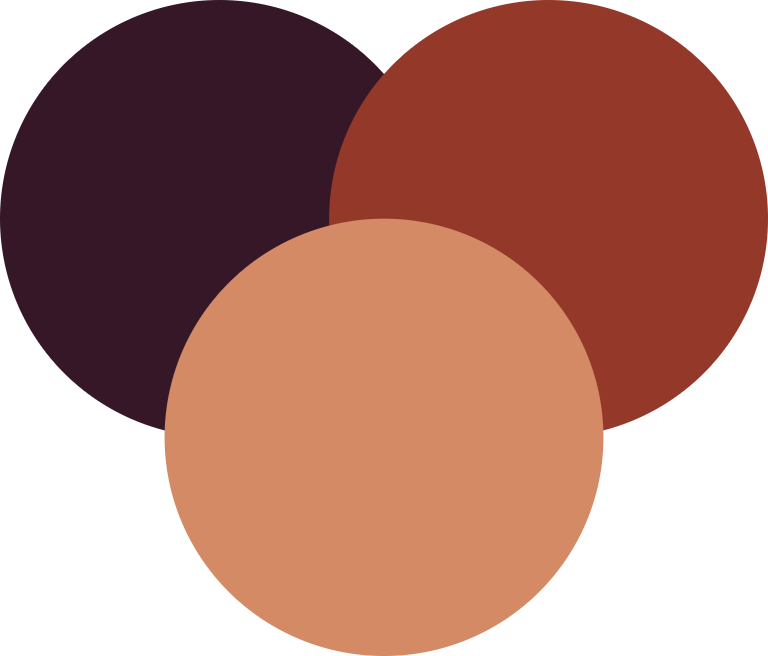
Give the GLSL for this background, as a Shadertoy shader.

```glsl
const vec2 CANVAS_SIZE = vec2(3.5, 3.0);   // canvas extent in disc radii
const float DISC_RADIUS = 1.0;
const vec2 LEFT_CENTER = vec2(1.0, 2.0);
const vec2 RIGHT_CENTER = vec2(2.5, 2.0);
const vec2 FRONT_CENTER = vec2(1.75, 1.0);

const vec3 PAPER = vec3(1.0);
const vec3 PLUM = vec3(0.21, 0.09, 0.155);
const vec3 RUST = vec3(0.58, 0.22, 0.165);
const vec3 CLAY = vec3(0.83, 0.54, 0.395);

// Antialiased coverage of a disc
float discMask(vec2 p, vec2 center, float pixel) {
    float dist = length(p - center) - DISC_RADIUS;
    return clamp(0.5 - dist / pixel, 0.0, 1.0);
}

void mainImage(out vec4 fragColor, in vec2 fragCoord) {
    vec2 p = fragCoord / iResolution.xy * CANVAS_SIZE;
    float pixel = CANVAS_SIZE.y / iResolution.y;

    // Discs layered from back to front
    vec3 color = PAPER;
    color = mix(color, PLUM, discMask(p, LEFT_CENTER, pixel));
    color = mix(color, RUST, discMask(p, RIGHT_CENTER, pixel));
    color = mix(color, CLAY, discMask(p, FRONT_CENTER, pixel));

    fragColor = vec4(color, 1.0);
}
```
